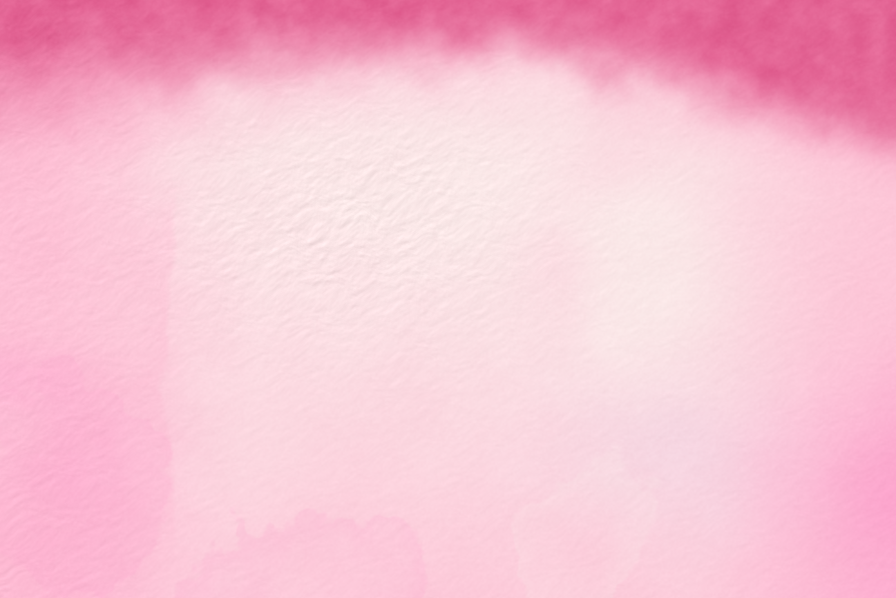
A Shadertoy shader for this background:

```glsl
float hash(vec2 p) {
    vec3 q = fract(vec3(p.xyx) * 0.1031);
    q += dot(q, q.yzx + 33.33);
    return fract((q.x + q.y) * q.z);
}

float noise(vec2 p) {
    vec2 cell = floor(p), f = fract(p);
    f = f * f * (3.0 - 2.0 * f);
    return mix(mix(hash(cell), hash(cell + vec2(1, 0)), f.x),
               mix(hash(cell + vec2(0, 1)), hash(cell + vec2(1, 1)), f.x), f.y);
}

float fbm(vec2 p) {
    float sum = 0.0, amplitude = 0.5;
    for (int i = 0; i < 5; i++) {
        sum += amplitude * noise(p);
        p = mat2(1.6, 1.2, -1.2, 1.6) * p + 7.3;
        amplitude *= 0.5;
    }
    return sum / 0.97;
}

// Soft elliptical bloom of pigment
float bloom(vec2 p, vec2 centre, vec2 radius) {
    vec2 d = (p - centre) / radius;
    return exp(-dot(d, d));
}

// Dried wash: crisp outside edge, pigment fading inward
float wash(float inside, float fade) {
    return smoothstep(-0.004, 0.010, inside) * exp(-max(inside, 0.0) / fade);
}

// Short slanted flecks of the paper
float fibres(vec2 p) {
    vec2 q = mat2(0.90, -0.43, 0.43, 0.90) * p;
    return fbm(q * vec2(55.0, 110.0) + 1.5 * noise(p * 25.0));
}

void mainImage(out vec4 fragColor, in vec2 fragCoord) {
    vec2 uv = fragCoord / iResolution.xy;
    vec2 p = uv * vec2(1.5, 1.0);
    float cloud = fbm(p * 3.0 + 4.0) - 0.5;
    float ragged = fbm(p * 9.0 + 19.0) - 0.5;
    float mottle = fbm(p * 14.0 + 53.0) - 0.5;
    vec2 drift = p + 0.16 * vec2(cloud, fbm(p * 3.5 + 31.0) - 0.5) + 0.03 * mottle;

    vec3 cream = vec3(0.980, 0.908, 0.908);
    vec3 blush = vec3(0.988, 0.832, 0.872);
    vec3 pink = vec3(0.992, 0.735, 0.825);
    vec3 orchid = vec3(0.988, 0.635, 0.800);
    vec3 rose = vec3(0.888, 0.385, 0.575);

    // Pale middle over blush
    float pale = bloom(drift, vec2(0.70, 0.68), vec2(0.44, 0.30))
               + 0.70 * bloom(drift, vec2(1.10, 0.55), vec2(0.24, 0.26));
    vec3 col = mix(blush, cream, clamp(pale * 1.05 + 0.3 * cloud, 0.0, 1.0));
    col = mix(col, blush, 0.60 * bloom(drift, vec2(1.06, 0.75), vec2(0.16, 0.09)));
    col = mix(col, blush, 0.55 * bloom(drift, vec2(0.93, 0.53), vec2(0.09, 0.12)));
    col = mix(col, cream, 0.80 * bloom(drift, vec2(1.08, 0.59), vec2(0.09, 0.07)));

    // Pink sides and foot
    float side = 1.0 - smoothstep(0.02, 0.44, drift.x);
    float foot = 1.0 - smoothstep(-0.12, 0.34, drift.y);
    float right = smoothstep(1.10, 1.62, drift.x);
    col = mix(col, pink, clamp(0.80 * side + 0.48 * foot + 0.68 * right + 0.5 * cloud * side, 0.0, 1.0));
    col = mix(col, vec3(0.955, 0.845, 0.893), 0.65 * bloom(drift, vec2(1.15, 0.25), vec2(0.22, 0.12)));
    col = mix(col, orchid, 0.90 * bloom(drift, vec2(1.55, 0.17), vec2(0.20, 0.20)));
    col = mix(col, orchid, 0.50 * bloom(drift, vec2(0.15, 0.20), vec2(0.15, 0.14)));
    col = mix(col, orchid, 0.45 * bloom(drift, vec2(0.0, 0.37), vec2(0.12, 0.07)));

    // Wash edges at the left and along the foot
    float leftEdge = 0.275 - p.x + 0.06 * ragged + 0.06 * cloud;
    float leftSpan = smoothstep(0.04, 0.16, p.y) * (1.0 - smoothstep(0.60, 0.72, p.y));
    col = mix(col, pink, 0.40 * leftSpan * wash(leftEdge, 0.10));
    float lowerLeft = 0.15 - length((p - vec2(0.13, 0.20)) * vec2(1.0, 0.9)) + 0.26 * ragged;
    col = mix(col, orchid, 0.22 * wash(lowerLeft, 0.09));
    float footPool = 0.14 - length((p - vec2(0.51, 0.03)) * vec2(0.75, 0.95)) + 0.24 * ragged;
    col = mix(col, orchid, 0.24 * wash(footPool, 0.06));
    float lift = 0.09 - length((p - vec2(0.97, 0.12)) * vec2(1.0, 0.8)) + 0.22 * ragged;
    col = mix(col, cream, 0.30 * wash(lift, 0.06));

    // Faint broken tide lines in the pink areas
    for (int i = 0; i < 3; i++) {
        float tide = fbm(p * (4.0 + float(i)) + 17.0 * float(i)) - 0.44 - 0.05 * float(i);
        col = mix(col, pink, 0.20 * max(side, 0.6 * foot * (1.0 - uv.x)) * wash(tide, 0.06));
    }

    // Rose band, shallow at the middle and deep at the right
    float depth = 0.060 + 0.06 * pow(max(1.0 - p.x / 0.7, 0.0), 1.3)
                + 0.145 * smoothstep(0.85, 1.5, p.x);
    float softness = mix(0.16, 0.095, smoothstep(0.0, 0.8, p.x));
    float fall = 1.0 - p.y - depth + 0.09 * cloud + 0.05 * mottle;
    float halo = 1.0 - smoothstep(-0.04, softness * 1.6, fall);
    float band = 1.0 - smoothstep(-softness * 0.6, softness * 0.95, fall);
    col = mix(col, vec3(0.985, 0.690, 0.795), 0.65 * halo);
    col = mix(col, rose, 0.97 * band);
    col += band * vec3(0.06, 0.13, 0.10) * (fbm(p * 32.0) - 0.5);

    // Paper relief, strongest left of the middle, and grain everywhere
    float relief = fibres(p) - fibres(p + vec2(-0.002, 0.004));
    float rough = 0.025 + 0.095 * bloom(p, vec2(0.58, 0.62), vec2(0.28, 0.18))
                + 0.025 * side;
    float grain = noise(p * 190.0) + noise(p * 330.0 + 9.0) - 1.0;
    col += relief * rough + vec3(0.4, 1.0, 0.8) * (0.010 * grain + 0.022 * mottle);

    fragColor = vec4(clamp(col, 0.0, 1.0), 1.0);
}
```
